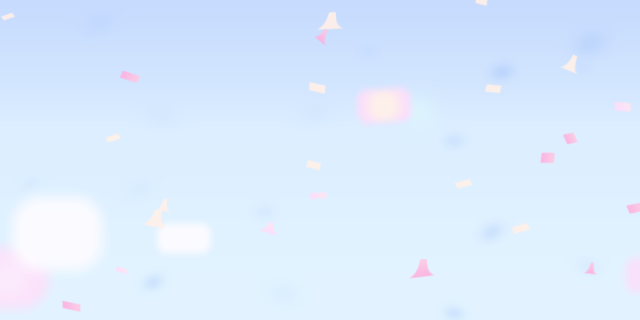
Give the GLSL for this background, as a WebGL 1 fragment shader.

```glsl
precision highp float;
// Pastel confetti drifting through a pale blue sky. A vertical gradient carries
// faint blue shadows, out-of-focus glows and small crisp flakes, all built from
// rounded boxes whose places and tints come from a sequence and a sine hash.

uniform vec2 u_resolution;

#define ICE vec3(0.885, 0.953, 1.0)
#define SKY vec3(0.78, 0.86, 0.997)
#define SHADOW vec3(0.66, 0.78, 0.98)
#define PINK vec3(0.99, 0.87, 0.98)
#define ROSE vec3(0.99, 0.70, 0.88)
#define PEACH vec3(1.0, 0.94, 0.91)
#define WHITE vec3(0.988, 0.985, 1.0)
#define AZURE vec3(0.68, 0.82, 0.98)
#define SHADOW_COUNT 16
#define FLAKE_COUNT 24
#define FLAKE_SIZE 0.022
#define FLAKE_BLUR 0.0035

float hash(float index, float salt) {
    return fract(sin(index * 12.9898 + salt * 78.233) * 43758.5453);
}

// Evenly spread positions in the unit square, loosened by a little jitter
vec2 scatter(float index, float salt) {
    vec2 jitter = vec2(hash(index, salt), hash(index, salt + 1.0));
    return fract(vec2(0.7549, 0.5698) * index + 0.17 * salt + 0.16 * jitter);
}

vec2 rotate(vec2 p, float angle) {
    float c = cos(angle), s = sin(angle);
    return vec2(c * p.x + s * p.y, c * p.y - s * p.x);
}

// Coverage of a rounded box with a soft edge
float softBox(vec2 p, vec2 halfSize, float corner, float blur) {
    vec2 q = abs(p) - halfSize + corner;
    float d = length(max(q, 0.0)) + min(max(q.x, q.y), 0.0) - corner;
    return 1.0 - smoothstep(-blur, blur, d);
}

vec3 skyGradient(float y) {
    float depth = 0.2 * smoothstep(0.1, 0.6, y)
                + 0.35 * smoothstep(0.57, 0.75, y)
                + 0.45 * smoothstep(0.7, 1.0, y);
    return mix(ICE, SKY, depth);
}

vec3 addShadows(vec3 color, vec2 p, float aspect) {
    for (int i = 0; i < SHADOW_COUNT; i++) {
        float n = float(i);
        vec2 center = scatter(n, 5.0) * vec2(aspect, 1.0);
        vec2 radius = mix(0.025, 0.045, hash(n, 8.0)) * vec2(1.2, 0.85);
        vec2 q = rotate(p - center, hash(n, 9.0) - 0.3) / radius;
        float strength = 0.1 + 0.5 * pow(hash(n, 10.0), 3.0);
        color = mix(color, SHADOW, strength * exp(-dot(q, q)));
    }
    return color;
}

vec3 addGlows(vec3 color, vec2 p, float aspect) {
    // Large round pair in the lower left corner
    for (int i = 0; i < 2; i++) {
        float n = float(i);
        vec2 q = p - vec2(0.03 + 0.15 * n, 0.13 + 0.14 * n);
        float cover = softBox(q, vec2(0.12, 0.095) + 0.02 * n, 0.09, 0.035);
        float core = exp(-dot(q, q) * 160.0);
        vec3 tint = mix(mix(PINK, WHITE, 0.4 * core), WHITE, n);
        color = mix(color, tint, 0.95 * cover);
    }
    // Wide pills, each with a faint cool halo beside it
    for (int i = 0; i < 2; i++) {
        float n = float(i);
        vec2 q = p - mix(vec2(0.575, 0.255), vec2(1.2, 0.67), n);
        vec2 h = q - vec2(0.11, -0.02);
        color = mix(color, vec3(0.87, 0.965, 0.99), 0.7 * n * exp(-dot(h, h) * 350.0));
        float cover = softBox(rotate(q, 0.07 * n), vec2(0.083, 0.046 + 0.007 * n), 0.035, 0.02);
        vec3 warm = mix(PEACH, PINK, smoothstep(0.02, 0.08, length(q)));
        color = mix(color, mix(WHITE, warm, n), 0.95 * cover);
    }
    // Pink glow cut by the right edge
    vec2 edge = p - vec2(aspect, 0.14);
    return mix(color, PINK, 0.85 * softBox(edge, vec2(0.045, 0.055), 0.04, 0.025));
}

vec3 flakeTint(float pick) {
    vec3 tint = mix(ROSE, PINK, step(0.38, pick));
    tint = mix(tint, PEACH, step(0.52, pick));
    tint = mix(tint, WHITE, step(0.68, pick));
    return mix(tint, AZURE, step(0.87, pick));
}

vec3 addFlakes(vec3 color, vec2 p, float aspect) {
    for (int i = 0; i < FLAKE_COUNT; i++) {
        float n = float(i);
        vec2 center = scatter(n, 2.0) * vec2(aspect, 1.0);
        float upright = step(0.7, hash(n, 21.0));
        float angle = 0.7 * (hash(n, 22.0) - 0.5) + 1.4 * upright;
        vec2 halfSize = FLAKE_SIZE * vec2(mix(0.7, 1.3, hash(n, 23.0)), mix(0.3, 0.75, hash(n, 24.0)));
        vec2 q = rotate(p - center, angle);
        // Slant the sheets and narrow the upright petals towards one end
        q.x += 0.5 * (hash(n, 25.0) - 0.5) * q.y;
        q.y *= 1.0 + 0.6 * upright * clamp(q.x / halfSize.x, -1.0, 1.0);
        float cover = softBox(q, halfSize, 0.3 * halfSize.y, FLAKE_BLUR);
        float sheen = smoothstep(-1.0, 1.0, q.x / halfSize.x);
        vec3 tint = mix(flakeTint(hash(n, 26.0)), PEACH, 0.35 * sheen);
        color = mix(color, tint, 0.92 * cover);
    }
    return color;
}

void main() {
    vec2 p = gl_FragCoord.xy / u_resolution.y;
    float aspect = u_resolution.x / u_resolution.y;
    vec3 color = skyGradient(p.y);
    color = addShadows(color, p, aspect);
    color = addGlows(color, p, aspect);
    gl_FragColor = vec4(addFlakes(color, p, aspect), 1.0);
}
```
